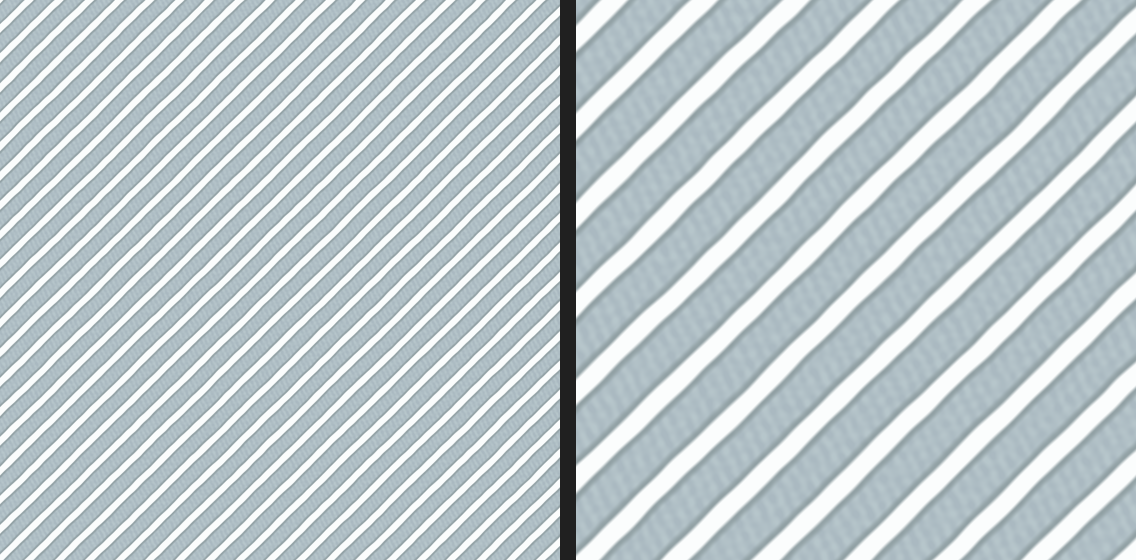
Left, the full canvas; right, a detail of the centre.
Give the GLSL for this pattern, as a three.js fragment shader.

```glsl
// Diagonal white pinstripes on blue-grey twill bands with darker edges.
varying vec2 vUv;

vec2 gradient(vec2 cell) {
  float h = fract(sin(dot(cell, vec2(127.1, 311.7))) * 4375.5);
  return vec2(cos(h * 6.2832), sin(h * 6.2832));
}

float gradientNoise(vec2 p) {
  vec2 i = floor(p);
  vec2 f = p - i;
  vec2 u = f * f * f * (f * (f * 6.0 - 15.0) + 10.0);
  float a = dot(gradient(i), f);
  float b = dot(gradient(i + vec2(1.0, 0.0)), f - vec2(1.0, 0.0));
  float c = dot(gradient(i + vec2(0.0, 1.0)), f - vec2(0.0, 1.0));
  float d = dot(gradient(i + 1.0), f - 1.0);
  return mix(mix(a, b, u.x), mix(c, d, u.x), u.y);
}

void main() {
  // Stripe coordinate: one unit per repeat, with a faint hand-drawn wobble
  float across = vUv.x * 18.6 - vUv.y * 19.0 + 0.03;
  float along = vUv.x * 19.0 + vUv.y * 18.6;
  across += 0.05 * gradientNoise(vUv * 9.0) + 0.025 * gradientNoise(vUv * 45.0);
  float fromWhite = abs(fract(across + 0.5) - 0.5);

  // Fine twill hatching across the grey bands
  float hatch = sin(along * 28.0 + across * 9.0);
  float grain = gradientNoise(vUv * 190.0);
  float weave = clamp(0.45 + 0.35 * hatch + 0.7 * grain, 0.0, 1.0);
  vec3 band = mix(vec3(0.665, 0.725, 0.755), vec3(0.715, 0.775, 0.795), weave);

  // Dark rims, then the white stripe
  vec3 rim = vec3(0.575, 0.635, 0.65) + 0.02 * grain;
  vec3 color = mix(rim, band, smoothstep(0.19, 0.29, fromWhite));
  color = mix(vec3(0.985, 0.992, 0.992), color, smoothstep(0.115, 0.185, fromWhite));

  gl_FragColor = vec4(color, 1.0);
}
```
